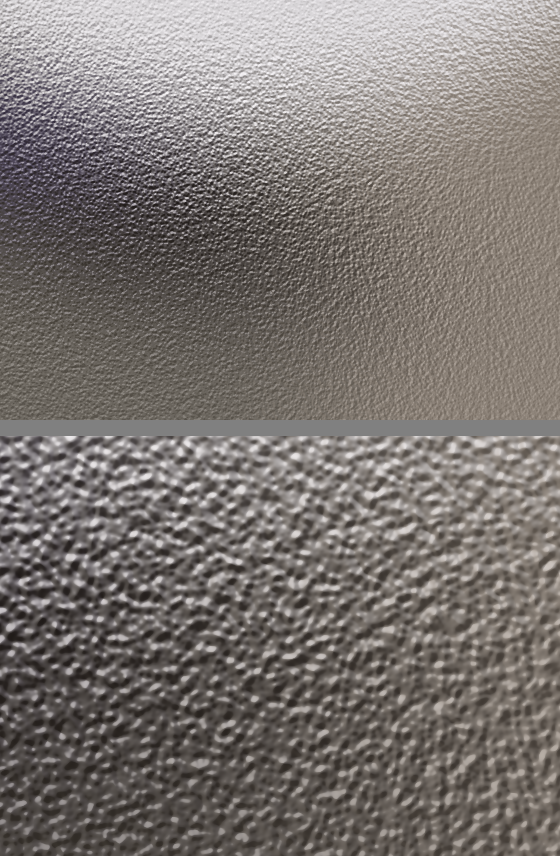
Top: the whole. Bottom: its middle third, enlarged.
Give the GLSL for this texture, as a Shadertoy shader.

```glsl
// Embossed metal sheet under soft light: a bright sky above, a dark band, a warm wall.
// Dense round bumps and dents give a surface slope, and the slope bends the
// lookup into a smooth reflected scene, so the grain follows the light.

#define GRAIN 134.0                     // bump cells per canvas height
#define BUMP_SHARPNESS 4.6              // falloff of one bump
#define BEND vec2(0.065, 0.09)          // reach of the bent reflection
#define RELIEF 0.085                    // plain shading of the slopes
#define GLINT 0.18                      // strength of the highlights
#define SKY vec3(0.85, 0.84, 0.85)
#define WALL vec3(0.555, 0.515, 0.475)
#define FLOOR vec3(0.425, 0.405, 0.375)
#define SHADOW vec3(0.235, 0.215, 0.21)
#define VIOLET vec3(0.28, 0.25, 0.34)

vec3 hash3(vec2 cell) {
    vec3 q = fract(cell.xyx * vec3(0.1031, 0.1030, 0.0973));
    q += dot(q, q.yxz + 33.33);
    return fract((q.xxy + q.yzz) * q.zyx);
}

// Gradient of a sum of Gaussian bumps and dents, one per cell
vec2 bumpSlope(vec2 p) {
    vec2 cell = floor(p);
    vec2 slope = vec2(0.0);
    for (int j = -1; j <= 1; j++) {
        for (int i = -1; i <= 1; i++) {
            vec2 id = cell + vec2(i, j);
            vec3 rnd = hash3(id + 17.0);
            vec2 d = p - id - rnd.xy;
            float signedHalf = rnd.z - 0.5;
            float height = 0.5 * sign(signedHalf) + signedHalf;
            slope -= 2.0 * BUMP_SHARPNESS * height * d * exp(-BUMP_SHARPNESS * dot(d, d));
        }
    }
    return slope;
}

// Soft elliptical spot, 1 at its centre
float spot(vec2 p, vec2 centre, vec2 size) {
    vec2 d = (p - centre) / size;
    return exp(-dot(d, d));
}

// Smooth scene reflected by the sheet
vec3 scene(vec2 p) {
    vec3 color = mix(FLOOR, WALL, smoothstep(0.45, 1.1, p.x));
    vec2 tilted = p + vec2(0.0, 0.22 * (p.x - 0.3));
    color = mix(color, SHADOW, 0.8 * spot(tilted, vec2(0.28, 0.46), vec2(0.58, 0.22)));
    color = mix(color, VIOLET, 0.85 * spot(p, vec2(0.0, 0.68), vec2(0.45, 0.18)));
    float offCentre = p.x - 0.57;
    float sky = smoothstep(0.51, 1.0, p.y + 0.05 - 0.42 * offCentre * offCentre);
    return mix(color, SKY, sky);
}

void mainImage(out vec4 fragColor, in vec2 fragCoord) {
    vec2 p = fragCoord / iResolution.y;

    // Coarse bumps plus finer grit, with the steepest slopes held back
    float grit = mix(0.5, 0.25, smoothstep(0.1, 0.5, p.y));
    vec2 slope = bumpSlope(p * GRAIN) + grit * bumpSlope(p * GRAIN * 1.5 + 40.0);
    slope *= inversesqrt(1.0 + 0.35 * dot(slope, slope));

    // Light falls from above at the left and from the side at the right
    float side = smoothstep(0.5, 1.2, p.x) * (1.0 - smoothstep(0.5, 0.9, p.y));
    vec2 light = normalize(mix(vec2(-0.3, 0.95), vec2(-0.9, 0.35), side));
    float facing = dot(slope, light);
    float band = spot(p, vec2(0.38, 0.40), vec2(0.72, 0.34));

    // Bent reflection with direct shading
    vec3 color = scene(p + BEND * slope * vec2(-1.0, 1.0));
    color += RELIEF * (0.3 + 0.7 * band) * facing;

    // Small highlights and dark creases on steep slopes, mostly across the dark band
    float steep = smoothstep(0.6, 1.25, facing);
    float crease = smoothstep(0.5, 1.1, -facing);
    color += GLINT * steep * (0.15 + 0.85 * band) * vec3(0.98, 0.98, 1.0);
    color -= 0.3 * GLINT * crease * (0.4 + 0.6 * band);

    fragColor = vec4(clamp(color, 0.0, 1.0), 1.0);
}
```
